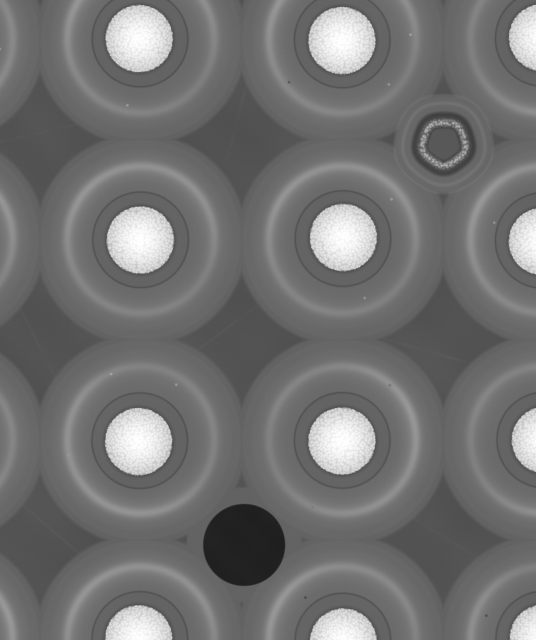
Reproduce this pattern procedurally as a Shadertoy shader.

```glsl
// Lengths are fractions of the canvas height
const vec2  ORIGIN = vec2(0.2201, 0.0);      // centre of one socket
const vec2  PITCH = vec2(0.3150, 0.3128);    // socket spacing
const float BALL_R = 0.0522;
const float SEAT_R = 0.0748;
const float HALO_R = 0.1150;
const float HALO_W = 0.0072;
const float DISC_R = 0.1560;
const float SKIRT_R = 0.1655;
const float JITTER = 0.0035;

const vec2  HOLE = vec2(0.3815, 0.1485);
const float HOLE_R = 0.0640;
const float HOLE_COLLAR = 0.0900;
const vec2  SCREW = vec2(0.6935, 0.7760);
const float SCREW_R = 0.0500;
const float SCREW_RING = 0.0335;

const float GAP_TONE = 0.325;
const float SKIRT_TONE = 0.388;
const float DISC_TONE = 0.405;
const float SEAT_TONE = 0.392;
const float HOLE_TONE = 0.13;
const float GRAIN_FREQ = 230.0;
const float SPECK_FREQ = 42.0;

float hash(vec2 p) {
    vec3 q = fract(vec3(p.xyx) * 0.1031);
    q += dot(q, q.yzx + 33.33);
    return fract((q.x + q.y) * q.z);
}

vec2 hash2(vec2 p) {
    return vec2(hash(p + 17.0), hash(p + 59.0));
}

// x: distance to the nearest feature point, y: its random id
vec2 cellular(vec2 p) {
    vec2 base = floor(p), best = vec2(9.0, 0.0);
    for (int j = -1; j <= 1; j++)
    for (int i = -1; i <= 1; i++) {
        vec2 c = base + vec2(i, j);
        float d = length(c + hash2(c) - p);
        if (d < best.x) best = vec2(d, hash(c + 5.0));
    }
    return best;
}

float waves(vec2 p) {
    return (sin(p.x * 9.0 + 2.0 * sin(p.y * 7.0))
          + sin(p.y * 17.0 + 2.0 * sin(p.x * 13.0))
          + sin((p.x + p.y) * 31.0)) / 3.0;
}

float inside(float d, float soft) { return 1.0 - smoothstep(-soft, soft, d); }

float band(float d, float width) { return exp(-d * d / (width * width)); }

// Dark plate between the discs, with a faint scratch in each gap
float gapTone(vec2 p) {
    vec2 g = (p - ORIGIN) / PITCH;
    vec2 id = floor(g), q = (g - id - 0.5) * PITCH;
    float angle = 6.2832 * hash(id + 80.0);
    float offset = 0.06 * (hash(id + 90.0) - 0.5);
    float line = band(dot(q, vec2(cos(angle), sin(angle))) - offset, 0.002);
    return GAP_TONE + 0.012 * waves(p * 1.7) + 0.022 * line * (0.5 + 0.5 * waves(p * 5.0));
}

float socketTone(vec2 p, float tone, float grain, float px) {
    vec2 id = floor((p - ORIGIN) / PITCH + 0.5);
    vec2 q = p - ORIGIN - id * PITCH;
    vec2 shift = JITTER * (2.0 * hash2(id + 30.0) - 1.0);
    float r = length(q), angle = atan(q.y, q.x);
    float seatR = length(q - 0.5 * shift), ballR = length(q - shift);

    // Skirt, disc and the glowing halo
    tone = mix(tone, SKIRT_TONE, inside(r - SKIRT_R, 0.004));
    tone = mix(tone, DISC_TONE, inside(r - DISC_R, 0.0025));
    tone += 0.012 * inside(r - 0.141, 0.005);
    float glow = 0.85 + 0.25 * sin(angle + 6.2832 * hash(id + 40.0)) + 0.08 * sin(3.0 * angle);
    tone += glow * (0.09 * band(r - HALO_R, HALO_W) + 0.06 * band(r - HALO_R + 0.004, 2.4 * HALO_W));

    // Specks of dust around the seat
    vec2 speck = cellular(p * SPECK_FREQ);
    float dust = step(0.955, speck.y) * inside(speck.x - 0.09, 0.05) * inside(r - HALO_R, 0.004);
    tone += dust * (speck.y > 0.968 ? 0.13 : -0.13);

    // Seat with its thin dark rim, then the ball
    float edge = max(px, 0.0012);
    tone = mix(tone, SEAT_TONE, inside(seatR - SEAT_R, edge));
    tone -= 0.075 * band(seatR - SEAT_R, 0.0016);
    tone -= 0.060 * band(ballR - BALL_R - 0.001, 0.0035);
    float bulge = ballR / BALL_R;
    float ball = 1.02 - 0.16 * bulge * bulge - 0.13 * grain * (0.4 + bulge);
    return mix(tone, ball, inside(ballR - BALL_R + 0.0015 * (grain - 0.5), edge));
}

float holeTone(vec2 p, float tone, float px) {
    float r = length(p - HOLE);
    float collar = inside(r - HOLE_COLLAR, 0.003) * step(tone, SKIRT_TONE);
    tone = mix(tone, SKIRT_TONE, collar);
    return mix(tone, HOLE_TONE + 0.008 * waves(p * 3.0), inside(r - HOLE_R, max(px, 0.0015)));
}

float screwTone(vec2 p, float tone, float grain) {
    vec2 q = p - SCREW;
    float r = length(q) + 0.0012 * sin(5.0 * atan(q.y, q.x));
    tone = mix(tone, DISC_TONE, inside(r - 0.076, 0.004));
    tone += 0.045 * band(r - 0.064, 0.003) + 0.03 * band(r - 0.077, 0.002);
    tone = mix(tone, 0.255, inside(r - SCREW_R, 0.004));
    tone += (0.52 - 0.42 * grain) * band(r - SCREW_RING, 0.0055);
    return mix(tone, 0.345, inside(r - 0.024, 0.002));
}

void mainImage(out vec4 fragColor, in vec2 fragCoord) {
    vec2 p = fragCoord / iResolution.y;
    float px = 1.0 / iResolution.y;
    float grain = cellular(p * GRAIN_FREQ).x;
    float tone = socketTone(p, gapTone(p), grain, px);
    tone = holeTone(p, tone, px);
    tone = screwTone(p, tone, grain);
    tone += 0.006 * waves(p * 1.3) + 0.006 * (grain - 0.5);
    fragColor = vec4(vec3(clamp(tone, 0.0, 1.0)), 1.0);
}
```
